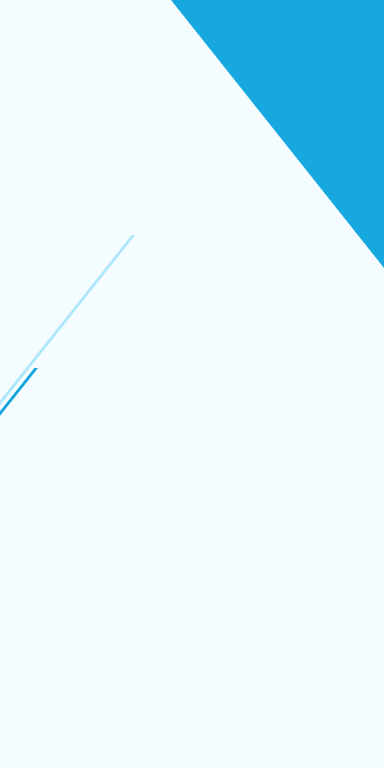
Write a WebGL 1 fragment shader that draws this background.

```glsl
precision highp float;
// A pale, flat backdrop with a blue wedge cutting off the upper right corner
// and two thin slanted strokes rising from the left side.
// All parts are half-planes and bands of one shared slope, antialiased.

uniform vec2 u_resolution;

#define PAPER_COLOR vec3(0.957, 0.988, 1.0)
#define WEDGE_COLOR vec3(0.09, 0.66, 0.88)
#define PALE_STROKE vec3(0.68, 0.905, 0.985)
#define DEEP_STROKE vec3(0.08, 0.645, 0.86)
#define SLOPE 1.258
#define WEDGE_START vec2(0.4453, 2.0)
#define PALE_TIP vec2(0.3475, 1.388)
#define DEEP_TIP vec2(0.0943, 1.0417)
#define HALF_WIDTH 0.0037

// Coverage of a signed distance, negative inside, over one pixel.
float coverage(float dist, float pixel) {
  return clamp(0.5 - dist / pixel, 0.0, 1.0);
}

// Band descending to the left from its tip, with a level cut on top.
float strokeMask(vec2 p, vec2 tip, float pixel) {
  vec2 normal = normalize(vec2(SLOPE, -1.0));
  float across = dot(p - tip, normal);
  // Difference of two half-planes keeps thin bands accurate at small sizes.
  float band = coverage(across - HALF_WIDTH, pixel)
             - coverage(across + HALF_WIDTH, pixel);
  return band * coverage(p.y - tip.y, pixel);
}

void main() {
  // Canvas units: width 1, height 2.
  vec2 p = gl_FragCoord.xy / u_resolution * vec2(1.0, 2.0);
  float pixel = max(1.0 / u_resolution.x, 2.0 / u_resolution.y);

  vec3 color = PAPER_COLOR;

  // Corner wedge, right of its falling edge
  vec2 wedgeNormal = normalize(vec2(SLOPE, 1.0));
  float wedgeDist = -dot(p - WEDGE_START, wedgeNormal);
  color = mix(color, WEDGE_COLOR, coverage(wedgeDist, pixel));

  // Slanted strokes
  color = mix(color, PALE_STROKE, strokeMask(p, PALE_TIP, pixel));
  color = mix(color, DEEP_STROKE, strokeMask(p, DEEP_TIP, pixel));

  gl_FragColor = vec4(color, 1.0);
}
```
